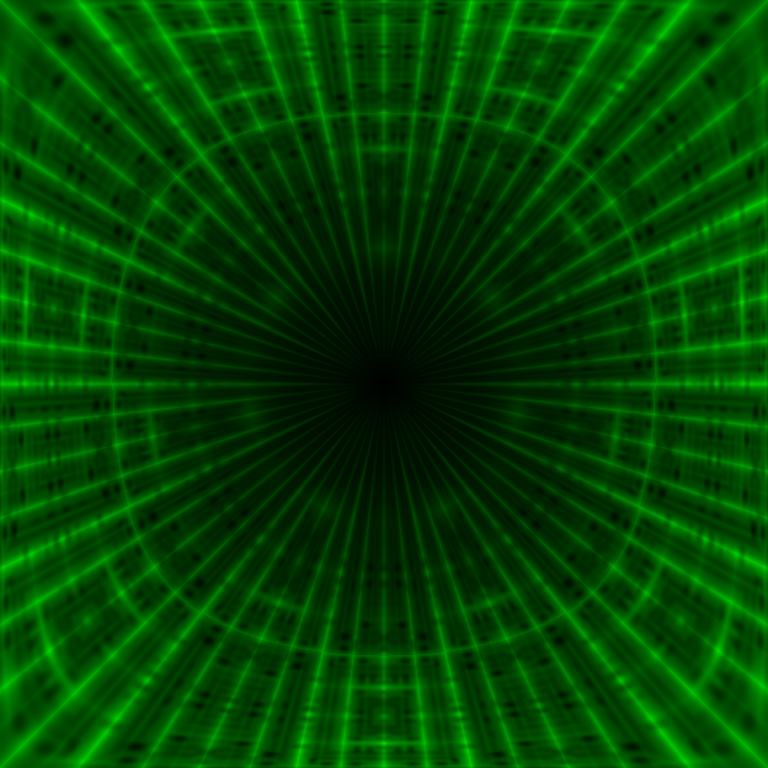
Write a WebGL 1 fragment shader that draws this background.

```glsl
precision highp float;
uniform vec2 u_resolution;

#define SECTORS 7.0
#define STEPS 8.0
#define BASE_LEVEL 0.225
#define SPOKE_LEVEL 0.30
#define SPOKE_SHARPNESS 6.5
#define RING_LEVEL 0.21
#define GROOVE_LEVEL 0.018
#define BEAD_LEVEL 0.19
#define BEAD_DENSITY 0.36
#define GLOW_COLOR vec3(0.0, 1.0, 0.0)

const float TAU = 6.2831853;

float hash(vec2 p) {
    return fract(sin(dot(p, vec2(127.1, 311.7))) * 43758.5453);
}

// Soft dark spots of random strength in chosen cells of a grid
float beads(vec2 p) {
    vec2 bump = 0.5 - 0.5 * cos(TAU * p);
    float chance = hash(floor(p));
    return smoothstep(BEAD_DENSITY, 0.5 * BEAD_DENSITY, chance) * bump.x * bump.y;
}

// Folds angle and depth into one mirrored tile, measured in grid steps
vec2 foldTile(float turn, float depth) {
    float inner = 1.0 - step(0.5, depth);
    turn += 0.5 * inner;
    depth += 0.5 * inner;
    float across = abs(fract(turn + 0.25) - 0.5);
    return STEPS * vec2(across, abs(depth - 0.75));
}

// Ray of light along every whole number
float ray(float x, float sharpness) {
    return exp(-sharpness * abs(fract(x + 0.5) - 0.5));
}

void main() {
    vec2 p = 2.0 * gl_FragCoord.xy / u_resolution - 1.0;

    // Depth is 0 at the centre and 1 along the whole square border
    vec2 inset = 1.0 - p * p;
    float depth = 1.0 - inset.x * inset.y;
    float angle = atan(p.y, p.x + 1e-6);
    vec2 tile = foldTile(angle * SECTORS / TAU, depth);

    // Main spokes, faded inside the squares, and faint ones between
    float core = smoothstep(0.2, 1.0, max(tile.x, tile.y));
    float spoke = ray(tile.x, SPOKE_SHARPNESS) * mix(0.3, 1.0, core);
    spoke += 0.22 * ray(2.0 * tile.x, SPOKE_SHARPNESS);

    // Concentric squares, weaker in the alternate tiles
    float square = max(2.0 - abs(tile.x - 2.0), tile.y);
    float ring = pow(0.5 + 0.5 * cos(TAU * square), 1.5);
    float alternate = smoothstep(1.9, 2.1, tile.x);
    ring *= mix(1.0, mix(0.35, 1.0, smoothstep(1.5, 2.0, square)), alternate);
    ring *= 0.75 + 0.25 * cos(TAU * 0.5 * tile.x);
    ring += 0.5 * ray(tile.y, 5.0) * (1.0 - alternate) * core;

    // Fine grooves and broken dark dashes
    float groove = cos(TAU * 4.0 * square) * smoothstep(0.1, 0.5, depth);
    float dashes = beads(tile * vec2(1.5, 3.0) + vec2(0.5, 0.0))
                 + 0.8 * beads(tile * vec2(3.0, 2.0) + vec2(17.5, 9.0));
    dashes *= smoothstep(0.03, 0.25, depth) * mix(0.4, 1.0, core);

    float pattern = BASE_LEVEL + RING_LEVEL * ring + GROOVE_LEVEL * groove;
    pattern = max(pattern - BEAD_LEVEL * dashes, 0.03);
    pattern *= 1.0 - 0.4 * smoothstep(0.985, 1.0, depth);

    // Light grows from the black centre outwards
    float light = sqrt(max(depth, 0.0)) * (pattern + SPOKE_LEVEL * spoke);
    gl_FragColor = vec4(GLOW_COLOR * light, 1.0);
}
```
